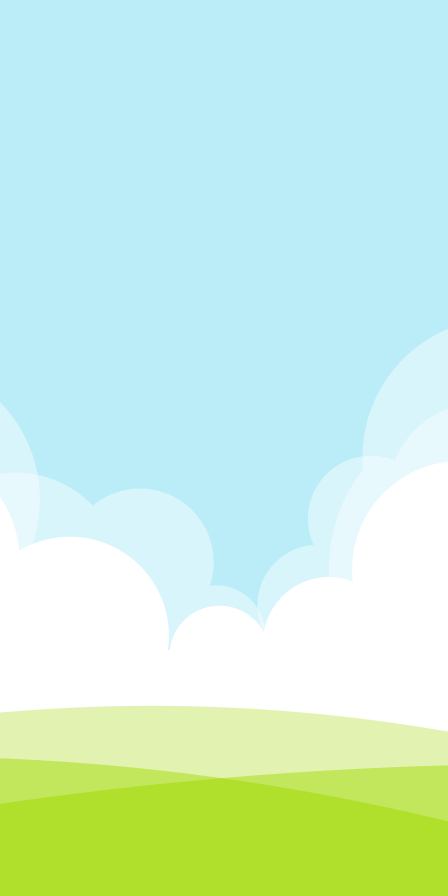
Write a Shadertoy shader that draws this background.

```glsl
// A flat summer landscape: pale sky, translucent and white clouds, green hills.
// Clouds are unions of discs, hills are parabolas, composited back to front.
// All lengths are in canvas widths, with the origin at the lower left.

const vec3 SKY = vec3(0.733, 0.931, 0.974);
const vec3 WHITE = vec3(1.0);
const vec3 PALE_HILL = vec3(0.887, 0.950, 0.695);
const vec3 MID_HILL = vec3(0.760, 0.903, 0.360);
const vec3 NEAR_HILL = vec3(0.690, 0.877, 0.170);
const float HAZE_OPACITY = 0.41;

// Signed distance to a disc.
float disc(vec2 p, float x, float y, float radius) {
    return length(p - vec2(x, y)) - radius;
}

// Signed distance below the curve y = base + slope * x + bend * x * x.
float hill(vec2 p, float base, float slope, float bend) {
    float height = base + p.x * (slope + bend * p.x);
    float tilt = slope + 2.0 * bend * p.x;
    return (p.y - height) / sqrt(1.0 + tilt * tilt);
}

// Antialiased coverage of a shape, one pixel wide.
float cover(float dist, float pixel) {
    return clamp(0.5 - dist / pixel, 0.0, 1.0);
}

float hazeLeftFront(vec2 p) {
    float d = disc(p, 0.036, 0.711, 0.234);
    d = min(d, disc(p, 0.3125, 0.745, 0.1645));
    return min(d, disc(p, 0.482, 0.583, 0.1105));
}

float hazeRightBack(vec2 p) {
    return min(disc(p, 1.120, 0.979, 0.311), disc(p, 1.099, 0.729, 0.365));
}

float hazeRightFront(vec2 p) {
    float d = disc(p, 0.828, 0.842, 0.1406);
    d = min(d, disc(p, 1.073, 0.893, 0.208));
    return min(d, disc(p, 0.711, 0.648, 0.1365));
}

// White cloud bank with a filled base.
float cloudBank(vec2 p) {
    float d = p.y - 0.55;
    d = min(d, disc(p, -0.190, 0.755, 0.233));
    d = min(d, disc(p, 0.156, 0.581, 0.221));
    d = min(d, disc(p, 0.490, 0.536, 0.112));
    d = min(d, disc(p, 0.734, 0.565, 0.147));
    return min(d, disc(p, 1.028, 0.729, 0.242));
}

void mainImage(out vec4 fragColor, in vec2 fragCoord) {
    float pixel = 1.0 / iResolution.x;
    vec2 p = fragCoord * vec2(1.0, 2.0) / iResolution.xy;
    vec3 color = SKY;

    // Translucent clouds brighten where they overlap
    color = mix(color, WHITE, HAZE_OPACITY * cover(disc(p, -0.221, 0.885, 0.310), pixel));
    color = mix(color, WHITE, HAZE_OPACITY * cover(hazeLeftFront(p), pixel));
    color = mix(color, WHITE, HAZE_OPACITY * cover(hazeRightBack(p), pixel));
    color = mix(color, WHITE, HAZE_OPACITY * cover(hazeRightFront(p), pixel));

    // Solid clouds
    color = mix(color, WHITE, cover(cloudBank(p), pixel));

    // Far hill, then two crossing hills that deepen where they overlap
    float farHill = hill(p - vec2(0.339, 0.0), 0.4245, 0.0, -0.1317);
    float leftHill = hill(p, 0.3073, -0.0394, -0.1013);
    float rightHill = hill(p, 0.2057, 0.145, -0.0591);
    color = mix(color, PALE_HILL, cover(farHill, pixel));
    color = mix(color, MID_HILL, cover(min(leftHill, rightHill), pixel));
    color = mix(color, NEAR_HILL, cover(max(leftHill, rightHill), pixel));

    fragColor = vec4(color, 1.0);
}
```
